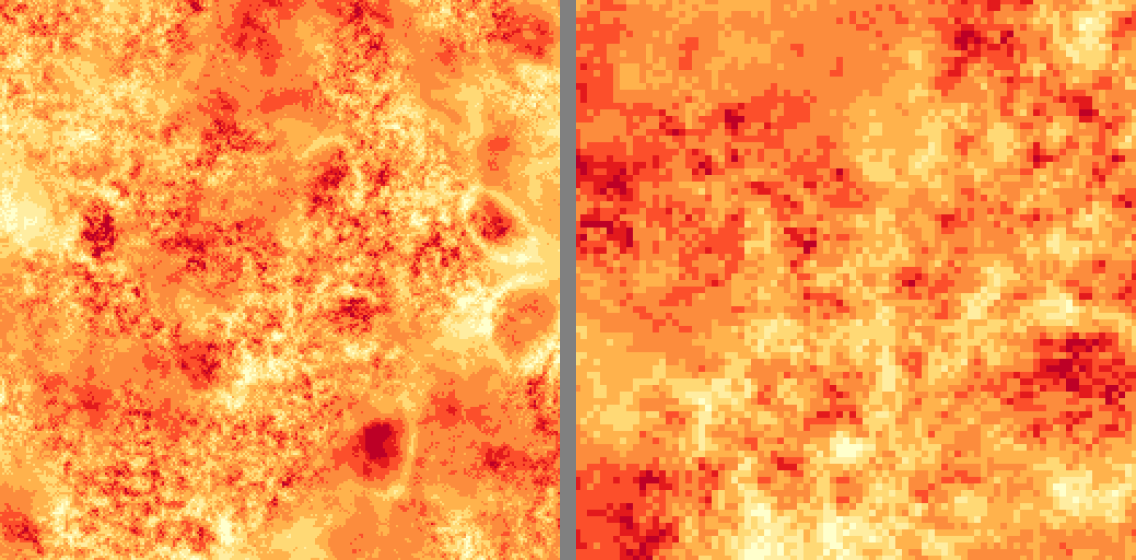
Left, the full canvas; right, a detail of the centre.
A WebGL 2 fragment shader for this texture:

```glsl
#version 300 es
precision highp float;

#define GRID 256.0        // mosaic cells across the canvas
#define PATCH_FREQ 5.0    // largest blotches per canvas
#define WARP 0.025        // bending of the blotches
#define COLUMNS 0.45      // strength of upright bands
#define GRAIN_MIN 0.22    // speckle in calm regions
#define GRAIN_MAX 1.20    // speckle in rough regions
#define RING_FREQ 4.0     // ring sites per canvas
#define RING_SHARE 0.5    // share of sites that hold a ring
#define CONTRAST 1.13
#define BIAS 0.02

uniform vec2 u_resolution;
out vec4 fragColor;

// Heat palette, pale to dark, with the level where each next tone starts
const vec3 HEAT[8] = vec3[8](
  vec3(1.00, 1.00, 0.80), vec3(1.00, 0.93, 0.63),
  vec3(1.00, 0.85, 0.46), vec3(1.00, 0.70, 0.30),
  vec3(0.99, 0.55, 0.24), vec3(0.99, 0.31, 0.17),
  vec3(0.89, 0.10, 0.11), vec3(0.74, 0.00, 0.15));
const float LEVELS[7] = float[7](-2.5, -1.62, -0.66, 0.21, 1.15, 1.9, 2.5);

float hash(vec2 p) {
  uvec2 q = uvec2(ivec2(floor(p)) + 4096);
  uint h = q.x * 1597334677u ^ q.y * 3812015801u;
  h = (h ^ (h >> 15)) * 2246822519u;
  h = (h ^ (h >> 13)) * 3266489917u;
  return float((h ^ (h >> 16)) >> 8) / 16777216.0;
}

// Smooth value noise from -1 to 1
float noise(vec2 p) {
  vec2 i = floor(p), f = fract(p);
  f = f * f * (3.0 - 2.0 * f);
  float low = mix(hash(i), hash(i + vec2(1, 0)), f.x);
  float high = mix(hash(i + vec2(0, 1)), hash(i + vec2(1, 1)), f.x);
  return 2.0 * mix(low, high, f.y) - 1.0;
}

// Blotches over four scales, each octave turned
float patches(vec2 p) {
  const mat2 turn = mat2(1.77, 0.93, -0.93, 1.77);
  float sum = 0.0, amplitude = 1.0;
  p *= PATCH_FREQ;
  for (int i = 0; i < 4; i++) {
    sum += amplitude * noise(p);
    p = turn * p + 17.3;
    amplitude *= 0.79;
  }
  return sum;
}

// Scattered uneven ovals: pale rim, dark core
float rings(vec2 p) {
  p *= RING_FREQ;
  vec2 home = floor(p);
  float sum = 0.0;
  for (int y = -1; y <= 1; y++)
  for (int x = -1; x <= 1; x++) {
    vec2 site = home + vec2(x, y);
    if (hash(site + 300.0) > RING_SHARE) continue;
    vec2 jitter = vec2(hash(site + 410.0), hash(site + 520.0)) - 0.5;
    vec2 q = p - site - 0.5 - 0.6 * jitter;
    float angle = 1.4 * (hash(site + 630.0) - 0.7);
    q = mat2(cos(angle), sin(angle), -sin(angle), cos(angle)) * q;
    q.x *= 1.4;
    float radius = mix(0.22, 0.42, hash(site + 740.0));
    float d = length(q) / radius - 1.0;
    float broken = smoothstep(-0.6, 0.4, noise(p * 3.0 + 50.0));
    sum -= 1.5 * broken * exp(-28.0 * d * d);
    sum += 0.9 * smoothstep(-0.2, -0.7, d);
  }
  return sum;
}

// Speckle whose strength drifts from calm to rough
float grain(vec2 p, vec2 cell) {
  float rough = 0.7 * noise(p * 6.0 + 80.0) + 0.5 * noise(p * 17.0 + 31.0);
  rough += 0.35 * (0.5 - p.x);
  float speckle = noise(p * 110.0 + 9.0) + 0.8 * noise(p * 58.0 + 23.0);
  speckle += 0.6 * (2.0 * hash(cell + 900.0) - 1.0);
  return speckle * mix(GRAIN_MIN, GRAIN_MAX, smoothstep(-0.6, 0.6, rough));
}

vec3 cellColour(vec2 cell) {
  vec2 p = (cell + 0.5) / GRID;
  vec2 bend = vec2(noise(p * 9.0 + 60.0), noise(p * 9.0 + 140.0));
  vec2 bent = p + WARP * bend;
  float heat = patches(bent) + rings(bent) + grain(p, cell);
  heat += COLUMNS * noise(vec2(p.x * 18.0, p.y * 2.5) + 200.0);
  heat = CONTRAST * heat + BIAS;
  int tone = 0;
  for (int i = 0; i < 7; i++) tone += int(step(LEVELS[i], heat));
  return HEAT[tone];
}

void main() {
  // Blend neighbouring cells over one screen pixel
  float side = min(u_resolution.x, u_resolution.y);
  vec2 g = gl_FragCoord.xy / side * GRID - 0.5;
  vec2 cell = floor(g);
  vec2 f = clamp((fract(g) - 0.5) * max(side / GRID, 1.0) + 0.5, 0.0, 1.0);
  vec3 low = mix(cellColour(cell), cellColour(cell + vec2(1, 0)), f.x);
  vec3 high = mix(cellColour(cell + vec2(0, 1)), cellColour(cell + 1.0), f.x);
  fragColor = vec4(mix(low, high, f.y), 1.0);
}
```
